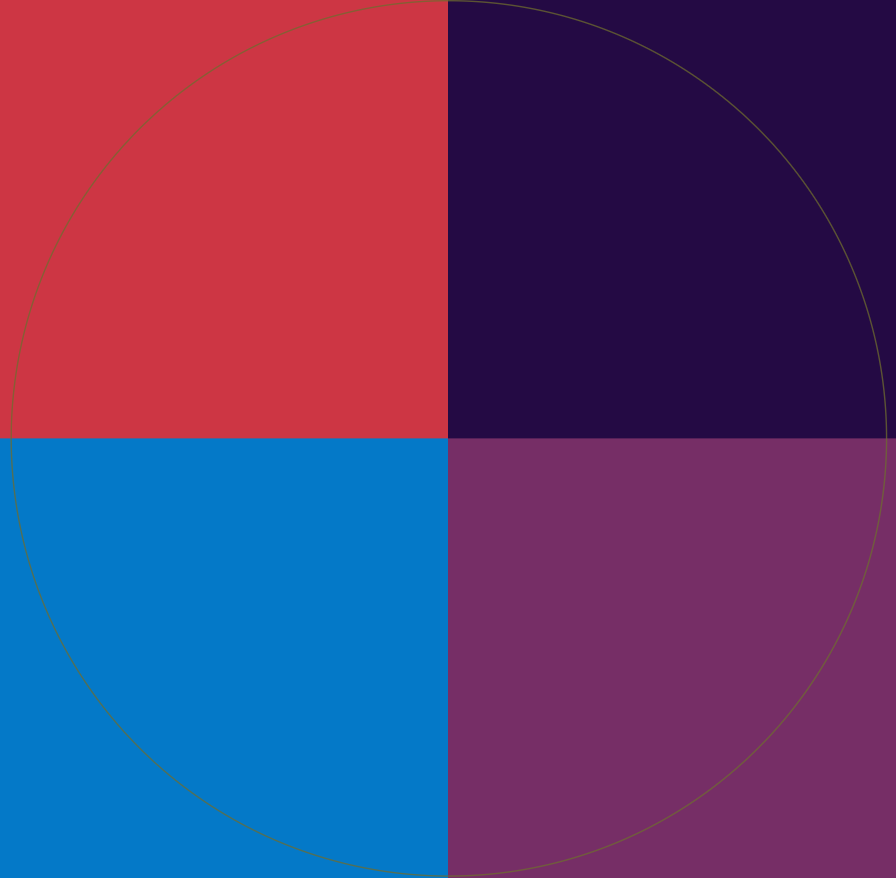
A WebGL 1 fragment shader for this background:

```glsl
precision highp float;
// Four flat colour quadrants meeting near the centre, overlaid with a thin
// olive ring that almost touches the top and bottom edges. The quadrants are
// mixed by smoothed axis steps; the ring is a circle distance function.

uniform vec2 u_resolution;

// Colours
const vec3 RED    = vec3(0.805, 0.212, 0.268);
const vec3 INDIGO = vec3(0.140, 0.040, 0.265);
const vec3 BLUE   = vec3(0.015, 0.475, 0.785);
const vec3 PLUM   = vec3(0.463, 0.182, 0.400);
const vec3 OLIVE  = vec3(0.430, 0.420, 0.180);

// Layout, in canvas heights from the canvas centre
const vec2  SPLIT        = vec2(0.0, 0.0007);
const vec2  RING_CENTRE  = vec2(0.001, 0.0007);
const float RING_RADIUS  = 0.4985;
const float RING_WIDTH   = 0.0016;
const float RING_OPACITY = 0.75;

// Coverage of the positive side of an edge, smoothed over one pixel
float coverage(float signedDistance, float pixel) {
  return clamp(signedDistance / pixel + 0.5, 0.0, 1.0);
}

vec3 quadrants(vec2 p, float pixel) {
  float right = coverage(p.x - SPLIT.x, pixel);
  float upper = coverage(p.y - SPLIT.y, pixel);
  return mix(mix(BLUE, PLUM, right), mix(RED, INDIGO, right), upper);
}

// Band coverage is the difference between its outer and inner discs
float ring(vec2 p, float pixel) {
  float d = length(p - RING_CENTRE) - RING_RADIUS;
  float halfWidth = 0.5 * RING_WIDTH;
  return coverage(d + halfWidth, pixel) - coverage(d - halfWidth, pixel);
}

void main() {
  float pixel = 1.0 / u_resolution.y;
  vec2 p = (gl_FragCoord.xy - 0.5 * u_resolution) * pixel;

  vec3 colour = quadrants(p, pixel);
  colour = mix(colour, OLIVE, RING_OPACITY * ring(p, pixel));
  gl_FragColor = vec4(colour, 1.0);
}
```
